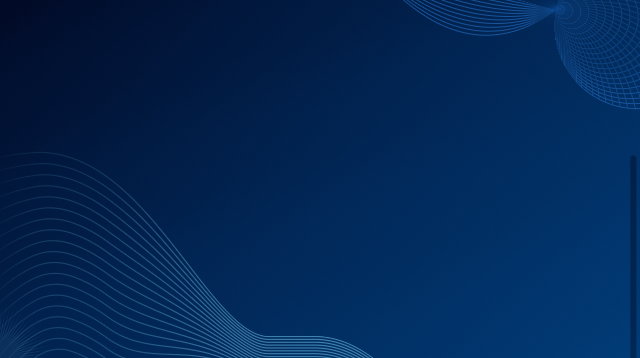
A WebGL 2 fragment shader for this background:

```glsl
#version 300 es
precision highp float;

uniform vec2 u_resolution;
out vec4 fragColor;

float hash(vec2 p) {
    return fract(sin(dot(p, vec2(127.1, 311.7))) * 43758.5453);
}

// Thin strokes at every whole value of a field; dense areas blend to a mean tone
float contours(float field, float thickness, float pixel) {
    float slope = max(length(vec2(dFdx(field), dFdy(field))), 1e-5);
    float dist = abs(fract(field + 0.5) - 0.5) / slope;
    float width = thickness / pixel;
    float stroke = clamp(0.5 * width + 0.5 - dist, 0.0, 1.0) * min(width, 1.0);
    return mix(stroke, 0.35, smoothstep(0.35, 0.8, slope));
}

// Soft mask that is one between two values
float band(float v, float low, float high, float soft) {
    return smoothstep(low - soft, low + soft, v) * (1.0 - smoothstep(high - soft, high + soft, v));
}

vec3 backdrop(vec2 uv) {
    vec3 navy = vec3(0.004, 0.04, 0.15);
    vec3 ocean = vec3(0.005, 0.15, 0.335);
    vec3 azure = vec3(0.004, 0.235, 0.47);
    float t = 0.58 * uv.x + 0.42 * (1.0 - uv.y);
    t += 0.008 * sin(18.0 * (uv.y - 0.6 * uv.x));
    return t < 0.5 ? mix(navy, ocean, t * 2.0) : mix(ocean, azure, t * 2.0 - 1.0);
}

// Upper edge of the hill: a skewed slope with a falling tail
float hillEdge(float x) {
    float u = clamp((x - 0.1) / 0.65, 0.0, 1.0);
    float fall = smoothstep(0.0, 1.0, u + 0.36 * u * (u - 1.0));
    float tail = max(x - 0.88, 0.0);
    float shoulder = max(0.14 - x, 0.0);
    return 0.06 + 0.515 * (1.0 - fall) - 2.3 * tail * tail - 0.7 * shoulder * shoulder;
}

float hillLines(vec2 p, float pixel) {
    float left = max(1.0 - p.x / 0.2, 0.0);
    float spacing = mix(0.030, 0.008, smoothstep(0.3, 0.7, p.x)) + 0.007 * left * left;
    float field = (hillEdge(p.x) - p.y) / spacing;
    float glow = mix(0.32, 0.85, smoothstep(0.15, 0.85, p.x));
    glow *= mix(1.0, 0.6, smoothstep(0.3, 0.6, p.y)) * smoothstep(-0.08, 0.18, p.x);
    return contours(field, 0.0032, pixel) * smoothstep(-0.4, -0.1, field) * glow;
}

// Fine rays leaving the lower left corner
float cornerRays(vec2 p, float pixel) {
    float field = atan(p.y, p.x + 0.01) * 13.0;
    return contours(field, 0.0025, pixel) * (1.0 - smoothstep(0.03, 0.16, length(p))) * 0.3;
}

// Hanging strands that gather at the knot
float strands(vec2 p, vec2 knot, float pixel) {
    float u = (knot.x - p.x) / 0.4256;
    float upper = 0.028 - 0.116 * u;
    float lower = 0.028 - 0.028 * u + 0.335 * u * (1.0 - u);
    float s = (1.0 - p.y - upper) / max(lower - upper, 0.002);
    float inside = smoothstep(0.0, 0.02, u) * (1.0 - smoothstep(1.0, 1.05, u));
    return contours(s * 11.0, 0.0028, pixel) * band(s, 0.0, 1.03, 0.015) * inside;
}

// Net of circles touching at the knot, crossed by curved spokes
float net(vec2 p, vec2 knot, float pixel) {
    vec2 d = p - knot;
    float reach = length(d);
    float facing = dot(d, vec2(0.98, -0.2));
    float radius = reach * reach / max(2.0 * facing, 0.001);
    float inside = step(0.0, facing) * (1.0 - smoothstep(0.233, 0.236, radius));
    float rings = contours(radius / 0.0116, 0.0026, pixel);
    float spokes = contours((atan(d.y, d.x) + 1.4 * reach) * 15.0, 0.0026, pixel);
    float rim = mix(0.5, 0.85, smoothstep(0.12, 0.23, radius));
    return max(rings, spokes * 0.8) * inside * rim;
}

// Upright bar with a rounded top
float bar(vec2 p, float pixel) {
    vec2 q = vec2(p.x - 1.769, max(p.y - 0.557, 0.0));
    return 1.0 - smoothstep(-pixel, pixel, length(q) - 0.0085);
}

void main() {
    float pixel = 1.0 / u_resolution.y;
    vec2 p = gl_FragCoord.xy * pixel;
    vec2 uv = gl_FragCoord.xy / u_resolution;
    vec2 knot = vec2(1.553, 0.975);
    vec3 paleCyan = vec3(0.36, 0.66, 0.82);
    vec3 clearBlue = vec3(0.14, 0.43, 0.76);

    vec3 color = backdrop(uv);
    color = mix(color, color * vec3(1.0, 0.62, 0.68), bar(p, pixel) * 0.9);

    // Line work
    color = mix(color, paleCyan, hillLines(p, pixel) * 0.8);
    color = mix(color, paleCyan, cornerRays(p, pixel));
    color = mix(color, clearBlue, strands(p, knot, pixel) * 0.65);
    color = mix(color, clearBlue, net(p, knot, pixel) * 0.8);
    color += clearBlue * 0.25 * exp(-length((p - knot) * vec2(1.0, 2.0)) * 40.0);

    // Light grain against banding
    color += (hash(gl_FragCoord.xy) - 0.5) * 0.005;
    fragColor = vec4(clamp(color, 0.0, 1.0), 1.0);
}
```
